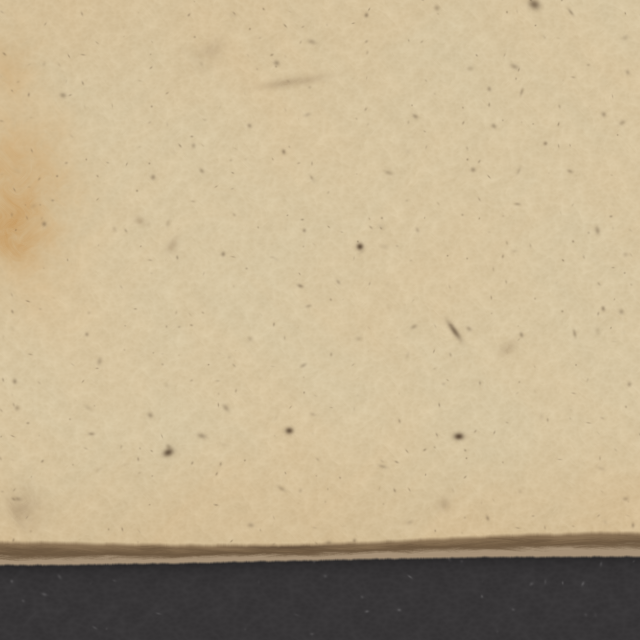
Reproduce this texture procedurally as a WebGL 1 fragment shader.

```glsl
precision highp float;
// Aged cream paper with a rusty stain and flecks, ending in a worn brown edge
// above dark cloth. Warped sines and cellular noise give the mottling and grain;
// soft ellipses give the stains, and jittered cells scatter the small flecks.

uniform vec2 u_resolution;

const vec3 PAPER = vec3(0.848, 0.782, 0.645);
const vec3 PAPER_TAN = vec3(0.820, 0.725, 0.570);
const vec3 RUST = vec3(0.775, 0.610, 0.395);
const vec3 FLECK = vec3(0.36, 0.29, 0.22);
const vec3 SMUDGE = vec3(0.62, 0.53, 0.41);
const vec3 EDGE_DARK = vec3(0.42, 0.34, 0.25);
const vec3 EDGE_MID = vec3(0.53, 0.44, 0.33);
const vec3 EDGE_LIGHT = vec3(0.65, 0.57, 0.47);
const vec3 CLOTH = vec3(0.220, 0.212, 0.216);
const float MOTTLE = 0.030;
const float GRAIN = 0.035;
const float FLECK_CHANCE = 0.24;

vec2 hash2(vec2 p) {
  return fract(sin(vec2(dot(p, vec2(127.1, 311.7)), dot(p, vec2(269.5, 183.3)))) * 43758.5);
}

// Distance to the nearest jittered point, centred near zero.
float cellular(vec2 p) {
  vec2 cell = floor(p), f = fract(p);
  float nearest = 4.0;
  for (int j = -1; j <= 1; j++) {
    for (int i = -1; i <= 1; i++) {
      vec2 o = vec2(float(i), float(j));
      vec2 d = o + hash2(cell + o) - f;
      nearest = min(nearest, dot(d, d));
    }
  }
  return sqrt(nearest) - 0.46;
}

// Layered sines, each octave turned and bent by the one before.
float waves(vec2 p) {
  float sum = 0.0, amp = 0.5;
  for (int i = 0; i < 5; i++) {
    p += 0.7 * sin(p.yx * 1.3 + float(i));
    sum += amp * sin(p.x) * cos(p.y);
    p = mat2(1.2, 1.4, -1.4, 1.2) * p + 2.3;
    amp *= 0.62;
  }
  return sum;
}

// Soft turned ellipse: 1 at its centre, fading past its radii.
float blot(vec2 p, vec2 centre, vec2 radii, float angle) {
  vec2 d = p - centre;
  float c = cos(angle), s = sin(angle);
  d = vec2(c * d.x + s * d.y, c * d.y - s * d.x) / radii;
  return exp(-dot(d, d));
}

// Small flecks of varied size, shape and strength, some cells left empty.
float flecks(vec2 p, float scale) {
  vec2 q = p * scale, cell = floor(q);
  vec2 pick = hash2(cell + 31.0), look = hash2(cell + 77.0);
  vec2 centre = cell + 0.25 + 0.5 * hash2(cell + 5.0);
  vec2 radii = vec2(0.07 + 0.10 * look.x, 0.06 + 0.04 * look.y);
  return step(pick.x, FLECK_CHANCE) * pick.y * blot(q, centre, radii, 6.28 * look.x);
}

vec3 paper(vec2 p) {
  float cloud = waves(p * 11.0);
  float fine = waves(p * 65.0 + 9.0);
  float grain = cellular(p * 75.0 + 0.5 * fine) + 0.6 * cellular(p * vec2(140.0, 170.0));
  float warmth = 0.20 + 0.35 * cloud + 0.55 * (1.0 - smoothstep(0.14, 0.36, p.y));
  warmth += 0.35 * smoothstep(0.75, 1.0, p.y) * (1.0 - p.x);
  vec3 col = mix(PAPER, PAPER_TAN, clamp(warmth, 0.0, 1.0));
  col += MOTTLE * (0.5 * cloud + 0.5 * fine) + GRAIN * grain * vec3(0.8, 0.9, 1.0);

  // Rust stain at the left, with ragged density.
  vec2 bent = p + 0.018 * vec2(waves(p * 28.0), waves(p * 28.0 + 4.0));
  float rust = 0.65 * blot(bent, vec2(0.025, 0.69), vec2(0.085, 0.13), 0.0);
  rust += 0.50 * blot(bent, vec2(0.015, 0.635), vec2(0.045, 0.035), 0.3);
  rust += 0.35 * blot(bent, vec2(0.015, 0.90), vec2(0.04, 0.04), 0.0);
  col = mix(col, RUST, clamp(rust * (0.85 + 0.4 * fine), 0.0, 1.0));

  // Faint smudges.
  float smudge = 0.45 * blot(bent, vec2(0.045, 0.212), vec2(0.022, 0.030), 0.6);
  smudge += 0.60 * blot(p, vec2(0.460, 0.872), vec2(0.045, 0.007), 0.15);
  smudge += 0.35 * blot(bent, vec2(0.325, 0.915), vec2(0.025, 0.018), 0.5);
  smudge += 0.45 * blot(p, vec2(0.794, 0.456), vec2(0.014, 0.009), 0.6);
  smudge += 0.50 * blot(p, vec2(0.219, 0.655), vec2(0.009, 0.006), -0.5);
  smudge += 0.45 * blot(p, vec2(0.270, 0.616), vec2(0.013, 0.008), 0.9);
  smudge += 0.45 * blot(p, vec2(0.694, 0.212), vec2(0.010, 0.010), 0.0);
  col = mix(col, SMUDGE, clamp(smudge * (0.8 + 0.5 * fine), 0.0, 1.0));

  // Scattered flecks, then the few strong ones.
  float dark = 0.40 * flecks(p, 24.0) + 0.30 * flecks(p + 0.37, 47.0);
  dark += 0.90 * blot(p, vec2(0.5625, 0.6146), vec2(0.0052), 0.0);
  dark += 0.85 * blot(p, vec2(0.263, 0.293), vec2(0.0080, 0.0055), 0.4);
  dark += 0.85 * blot(p, vec2(0.452, 0.327), vec2(0.0060, 0.0050), 0.0);
  dark += 0.95 * blot(p, vec2(0.717, 0.318), vec2(0.0075, 0.0052), 0.0);
  dark += 0.65 * blot(p, vec2(0.710, 0.483), vec2(0.0160, 0.0042), -0.95);
  dark += 0.65 * blot(p, vec2(0.835, 0.993), vec2(0.0090, 0.0070), -0.5);
  return mix(col, FLECK, clamp(dark, 0.0, 1.0));
}

void main() {
  vec2 p = gl_FragCoord.xy / u_resolution;
  float soft = 0.0022 + 0.5 / u_resolution.y;
  float wear = waves(vec2(p.x * 45.0, 2.0));
  float top = 0.153 - 0.005 * smoothstep(0.0, 0.3, p.x) + 0.020 * smoothstep(0.38, 1.0, p.x) + 0.0018 * wear;
  float base = 0.117 + 0.013 * smoothstep(0.0, 0.9, p.x) + 0.0012 * waves(vec2(p.x * 110.0, 5.0));

  // Worn edge: brown layers, with a thin crack and a paler lower lip.
  float t = (p.y - base) / (top - base);
  float streak = waves(p * vec2(30.0, 240.0));
  vec3 edge = mix(EDGE_DARK, EDGE_MID, smoothstep(0.45, 1.0, t + 0.2 * streak));
  edge = mix(EDGE_LIGHT, edge, smoothstep(0.15, 0.50, t + 0.12 * streak - 0.10 * p.x));
  edge = mix(edge, FLECK, 0.65 * blot(p, vec2(0.45, top - 0.004), vec2(0.07, 0.003), 0.0));

  // Cloth: woven grain, a shadow under the edge and sparse pale lint.
  float weave = cellular(p * vec2(90.0, 130.0)) + 0.5 * waves(p * 70.0);
  vec3 cloth = CLOTH + 0.022 * weave + 0.12 * flecks(p + 0.13, 38.0);
  cloth *= 1.0 - 0.28 * exp(-max(base - p.y, 0.0) / 0.012);

  vec3 col = mix(cloth, edge, smoothstep(base - soft, base + soft, p.y));
  col = mix(col, paper(p), smoothstep(top - 1.5 * soft, top + 1.5 * soft, p.y));
  gl_FragColor = vec4(clamp(col, 0.0, 1.0), 1.0);
}
```
